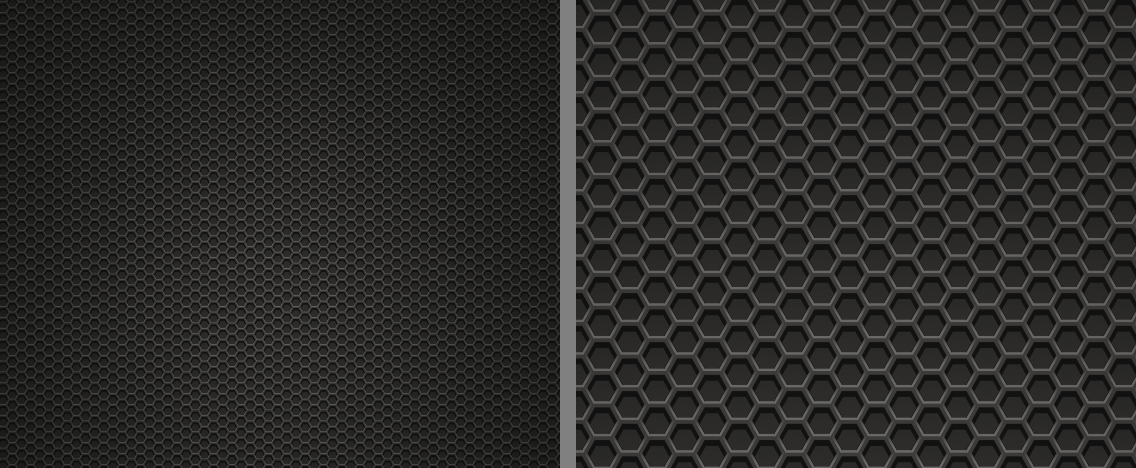
Left, the full canvas; right, a detail of the centre.
Reproduce this pattern procedurally as a WebGL 1 fragment shader.

```glsl
precision highp float;

uniform vec2 u_resolution;

const vec2 REPEATS = vec2(30.6, 43.0);
const vec2 LATTICE = vec2(1.7320508, 1.0);
const vec2 ANCHOR = vec2(0.496, 0.588);

// Flat-topped hexagon; a full cell has a radius of 0.5
float hexRadius(vec2 p) {
    p = abs(p);
    return max(p.y, p.x * 0.8660254 + p.y * 0.5);
}

// Offset from the centre of the nearest cell in a staggered lattice
vec2 nearestCell(vec2 p, vec2 period) {
    vec2 a = mod(p + 0.5 * period, period) - 0.5 * period;
    vec2 b = mod(p, period) - 0.5 * period;
    return dot(a, a) < dot(b, b) ? a : b;
}

float insideMask(float edgeDistance, float blur) {
    return 1.0 - smoothstep(-blur, blur, edgeDistance);
}

// Soft pool of light, taller than wide and below the middle
float spotlight(vec2 uv, vec2 centre, vec2 spread) {
    vec2 d = (uv - centre) / spread;
    return exp(-dot(d, d));
}

vec3 meshColor(vec2 cell, float light, float blur) {
    float hole = hexRadius(cell) - 0.405;
    float floorEdge = hexRadius(cell + vec2(0.0, 0.11)) - 0.335;

    // Recess with a shadow below its upper rim
    float shadowTone = mix(0.048, 0.070, light);
    float floorTone = mix(0.092, 0.168, light) - 0.02 * cell.y;
    float recess = mix(shadowTone, floorTone, insideMask(floorEdge, blur));

    // Raised wall with a bright lower lip
    float wallTone = mix(0.125, 0.230, light);
    float lipTone = mix(0.215, 0.410, light);
    float facing = smoothstep(0.12, -0.32, cell.y);
    float lip = insideMask(abs(hole - 0.035) - 0.040, blur) * facing;
    float wall = mix(wallTone, lipTone, lip);

    float tone = mix(wall, recess, insideMask(hole, blur));
    return tone * vec3(1.015, 1.0, 0.975);
}

void main() {
    vec2 uv = gl_FragCoord.xy / u_resolution;
    vec2 cell = nearestCell((uv - ANCHOR) * REPEATS * LATTICE, LATTICE);
    float blur = 0.6 * REPEATS.y / u_resolution.y;
    float light = spotlight(uv, vec2(0.5, 0.38), vec2(0.42, 0.58));
    gl_FragColor = vec4(meshColor(cell, light, blur), 1.0);
}
```
